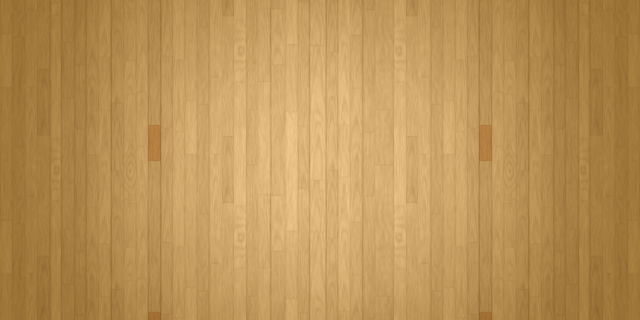
This texture is drawn by a WebGL 2 fragment shader. Its source:

```glsl
#version 300 es
precision highp float;
uniform vec2 u_resolution;
out vec4 outColor;

#define BOARD_WIDTH 0.0384
#define REPEAT_HEIGHT 0.583
#define REPEAT_COLUMNS 15.0
#define SEAM_WIDTH 0.0022
#define SEAM_DARK 0.11
#define TONE_RANGE 0.09
#define GRAIN_DARK 0.065
#define FIBRE_DARK 0.10
#define RED_COLUMN 13.0
#define KNOT_COLUMN 15.0
#define LIT_WOOD vec3(0.87, 0.71, 0.48)
#define DIM_WOOD vec3(0.615, 0.455, 0.22)

const vec3 RED_STAIN = vec3(0.95, 0.86, 0.72);

float hash(vec2 p) {
  vec3 q = fract(vec3(p.xyx) * 0.1031);
  q += dot(q, q.yzx + 33.33);
  return fract((q.x + q.y) * q.z);
}

float noise(vec2 p) {
  vec2 i = floor(p), f = fract(p);
  f = f * f * (3.0 - 2.0 * f);
  return mix(mix(hash(i), hash(i + vec2(1, 0)), f.x),
             mix(hash(i + vec2(0, 1)), hash(i + vec2(1, 1)), f.x), f.y);
}

// Board edge in board widths from the centre line; the middle is off centre
float boardEdge(float i, float side) {
  float shift = side > 0.0 ? 0.55 * step(i, 5.5) : 0.2 * step(i, 3.5);
  return i - shift + 0.12 * (hash(vec2(i, 7.0)) - 0.5);
}

// Growth rings: q is the place on the board, in board widths
float growthRings(vec2 q, float kind, bool knot, float seed) {
  float warp = noise(vec2(q.x * 2.0, q.y * 0.5) + seed);
  bool arched = kind > 0.6;
  float field = arched ? q.y * 0.4 + q.x * q.x * 7.0 + warp * 1.4
                       : q.x * 2.5 + warp * 2.0;
  float strength = arched ? 1.0 - 1.2 * abs(q.x) : 0.45;
  float r = length(q * vec2(1.0, 0.45));
  if (knot) {
    field = mix(r * 3.5 + warp, field, smoothstep(0.8, 1.5, r));
    strength = 0.5 + 1.4 * exp(-r * 2.5);
  }
  float line = 0.5 + 0.5 * sin(6.2832 * field);
  return strength * line * line;
}

void main() {
  vec2 p = gl_FragCoord.xy / u_resolution.y;
  float px = 1.0 / u_resolution.y;
  float x = p.x - 0.5 * u_resolution.x * px;

  // Columns mirrored about the middle board
  float side = x < 0.0 ? -1.0 : 1.0;
  float m = abs(x) / BOARD_WIDTH;
  float i = floor(m);
  if (i > 0.5 && m < boardEdge(i, side)) i -= 1.0;
  else if (m >= boardEdge(i + 1.0, side)) i += 1.0;
  float lo = i < 0.5 ? -boardEdge(1.0, -side) : boardEdge(i, side);
  float hi = boardEdge(i + 1.0, side);
  float across = (m - lo) / (hi - lo);
  if (i < 0.5 && side < 0.0) across = 1.0 - across;

  // Columns recur, slid along; the innermost differ on the two sides
  float column = mod(i, REPEAT_COLUMNS);
  if (side < 0.0 && i > 0.5 && i < 4.5) column += 50.0;
  bool redColumn = i == RED_COLUMN;
  bool knotColumn = i == KNOT_COLUMN;
  bool ringColumn = column == 6.0;

  // A long and a short board along each vertical repeat
  float start = hash(vec2(column, 21.0));
  float split = mix(0.28, 0.42, hash(vec2(column, 35.0)));
  if (redColumn) { start = 0.853; split = 0.192; }
  if (knotColumn) { start = 0.03; split = 0.82; }
  if (ringColumn) { start = 0.275; split = 0.335; }
  if (i >= REPEAT_COLUMNS) start += 0.36;
  float s = fract(p.y / REPEAT_HEIGHT - start);
  float part = step(split, s);
  float middle = 0.5 * (part < 0.5 ? split : split + 1.0);
  vec2 board = vec2(column, part);
  float seed = hash(board + 3.0) * 90.0;
  vec2 q = vec2(across - 0.5, (s - middle) * REPEAT_HEIGHT / BOARD_WIDTH);

  // Rings, fibres and soft blotches
  bool knot = (knotColumn || ringColumn) && part < 0.5;
  float rings = growthRings(q, hash(board + 11.0), knot, seed);
  float fibre = noise(vec2(across * 6.0, q.y * 0.9) + seed) * 0.5
              + noise(vec2(across * 13.0, q.y * 3.0) + seed + 40.0) * 0.5;
  float blotch = noise(vec2(across, q.y * 0.4) + seed + 70.0);
  float tone = 0.6 * hash(vec2(column, 51.0)) + 0.4 * hash(board + 53.0) - 0.5;
  float dark = TONE_RANGE * tone * 1.3 + GRAIN_DARK * (rings - 0.25)
             + FIBRE_DARK * (fibre - 0.5) + 0.04 * (blotch - 0.5);

  // Seams between columns and fainter joints at board ends
  float edge = min(m - lo, hi - m) * BOARD_WIDTH;
  float end = min(min(s, 1.0 - s), abs(s - split)) * REPEAT_HEIGHT;
  float nearest = m - lo < hi - m ? i : i + 1.0;
  float wear = hash(vec2(nearest, 63.0));
  float seam = 1.0 - smoothstep(0.0, SEAM_WIDTH + px, edge);
  float joint = 1.0 - smoothstep(0.0, SEAM_WIDTH + px, end);
  dark += SEAM_DARK * max(seam * mix(0.25, 1.3, wear * wear), joint * 0.3);

  // Light falling off from the centre
  float away = length(vec2(x, (p.y - 0.5) * 1.1));
  vec3 wood = mix(LIT_WOOD, DIM_WOOD, smoothstep(0.08, 1.12, away));
  wood *= 1.0 - dark * vec3(0.8, 1.0, 1.45);
  if (redColumn && part < 0.5) wood *= RED_STAIN;
  outColor = vec4(wood, 1.0);
}
```
